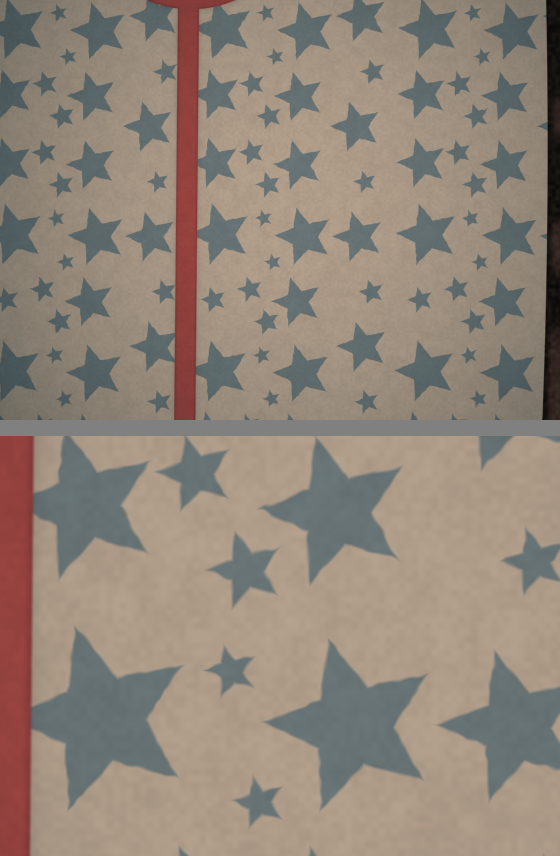
Top, the full canvas; bottom, a detail of the centre.
This pattern is drawn by a Shadertoy shader. Its source:

```glsl
// Star-printed paper under a red ribbon, with a dark gap along the right side.
// Stars repeat in sheared columns whose sizes follow the row number; a soft
// light falloff and value noise give the paper its dim, mottled look.

float hash(vec2 p) {
    vec3 q = fract(p.xyx * 0.1031);
    q += dot(q, q.yzx + 33.33);
    return fract((q.x + q.y) * q.z);
}

float noise(vec2 p) {
    vec2 cell = floor(p), f = fract(p);
    f = f * f * (3.0 - 2.0 * f);
    return mix(mix(hash(cell), hash(cell + vec2(1, 0)), f.x),
               mix(hash(cell + vec2(0, 1)), hash(cell + vec2(1, 1)), f.x), f.y);
}

// Five-pointed star with one tip to the left, repeated across the canvas
float star(vec2 p, vec2 center, float radius) {
    const float halfSector = 0.628319;
    vec2 d = p - center;
    d.x -= 0.493 * round(d.x / 0.493);
    float angle = atan(d.y, -d.x) + 0.03;
    angle = abs(mod(angle + halfSector, 2.0 * halfSector) - halfSector);
    vec2 folded = length(d) * vec2(cos(angle), sin(angle));
    return dot(folded - vec2(radius, 0.0), vec2(0.395, 0.919));
}

// Distance to the nearest printed star
float starField(vec2 p) {
    float dist = 1.0;
    float nearRow = round((p.y - 0.069) / 0.163);
    float nearStep = round((p.y - 0.04) / 0.131);
    for (float i = -1.0; i <= 1.0; i++) {
        // Two main columns with a pair of small stars between them
        float row = nearRow + i;
        float kind = mod(row, 5.0);
        bool large = kind < 0.5 || abs(kind - 3.0) < 0.5;
        float y = 0.069 + row * 0.163 - (large ? 0.0 : 0.007);
        float shift = large ? 0.0 : -0.015;
        float leftRadius = large ? 0.076 : (kind > 3.5 ? 0.031 : 0.061);
        float smallRadius = large ? 0.021 : 0.031;
        dist = min(dist, star(p, vec2(0.532 + shift, y), leftRadius));
        dist = min(dist, star(p, vec2(0.731 + shift, y + 0.005), large ? 0.071 : 0.061));
        dist = min(dist, star(p, vec2(large ? 0.634 : 0.604, y - (large ? 0.038 : 0.025)), smallRadius));
        dist = min(dist, star(p, vec2(large ? 0.658 : 0.645, y + (large ? 0.066 : 0.052)), smallRadius));

        // Loose column alternating medium and small
        float step3 = nearStep + i;
        float wobble = hash(vec2(step3 + 20.0, 7.0)) - 0.5;
        float radius = mod(step3, 2.0) < 0.5 ? 0.062 : 0.026 + 0.01 * wobble;
        dist = min(dist, star(p, vec2(0.872 + 0.045 * wobble, 0.04 + step3 * 0.131), radius));
    }
    return dist;
}

void mainImage(out vec4 fragColor, in vec2 fragCoord) {
    // Canvas heights, measured down from the top left
    vec2 p = vec2(fragCoord.x, iResolution.y - fragCoord.y) / iResolution.y;
    float soft = max(0.0018, 0.8 / iResolution.y);

    // Printed paper, slightly sheared and ragged
    vec2 ragged = 0.0022 * (vec2(noise(p * 130.0), noise(p * 130.0 + 57.0)) - 0.5);
    vec2 printed = p + vec2(0.012 * p.y, 0.0) + ragged;
    vec3 color = mix(vec3(0.405, 0.452, 0.458), vec3(0.69, 0.615, 0.54),
                     smoothstep(-soft, soft, starField(printed)));

    // Ribbon with a round cap and a faint shadow
    float ribbon = abs(p.x - 0.449 + 0.009 * p.y) - 0.0252;
    ribbon = min(ribbon, length(p - vec2(0.455, -0.243)) - 0.265);
    color *= 1.0 - 0.1 * exp(-max(ribbon, 0.0) * 180.0);
    vec3 red = vec3(0.60, 0.265, 0.25) * (1.0 - 0.12 * smoothstep(-0.008, 0.0, ribbon));
    color = mix(red, color, smoothstep(-soft, soft, ribbon));

    // Light falloff and paper grain
    vec2 fromLight = p - vec2(0.69, 0.47);
    color *= 1.0 - vec3(0.50, 0.43, 0.40) * dot(fromLight, fromLight);
    color *= 1.0 + 0.05 * (noise(p * 190.0) - 0.5) + 0.04 * (noise(p * 50.0) - 0.5);

    // Dark gap beyond the gently bowed paper edge
    float edge = p.x - 1.304 + 0.03 * (p.y - 0.35) * (p.y - 0.35);
    vec3 gap = vec3(0.075, 0.065, 0.055) * (0.5 + noise(p * 110.0));
    float patches = smoothstep(0.6, 0.9, noise(vec2(3.0, p.y * 7.0 + 2.0)));
    gap += vec3(0.12, 0.08, 0.075) * patches * smoothstep(0.003, 0.02, edge);
    color = mix(color, gap, smoothstep(-soft, soft, edge));

    fragColor = vec4(color, 1.0);
}
```
